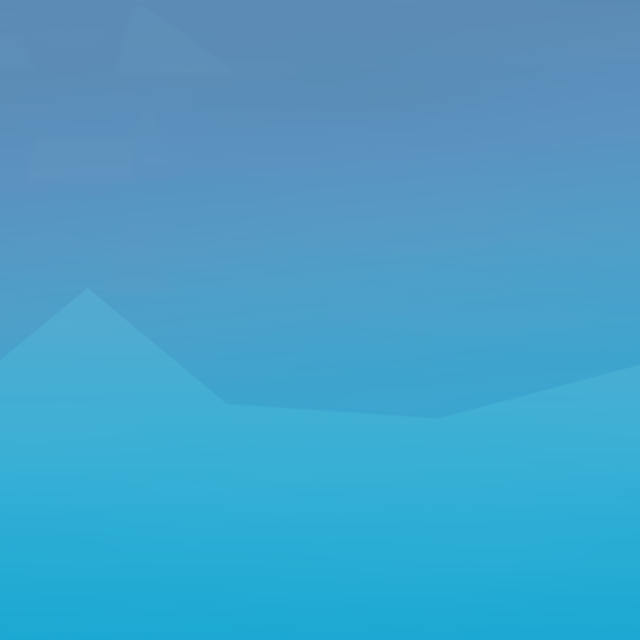
A three.js fragment shader for this background:

```glsl
varying vec2 vUv;

const vec3 SKY_TOP = vec3(0.360, 0.548, 0.710);
const vec3 SKY_HIGH = vec3(0.355, 0.572, 0.752);
const vec3 SKY_MID = vec3(0.320, 0.622, 0.784);
const vec3 SKY_LOW = vec3(0.235, 0.648, 0.812);
const vec3 LAND_PEAK = vec3(0.335, 0.665, 0.815);
const vec3 LAND_HIGH = vec3(0.250, 0.688, 0.834);
const vec3 LAND_MID = vec3(0.175, 0.680, 0.836);
const vec3 LAND_BASE = vec3(0.105, 0.660, 0.824);
const vec3 HAZE = vec3(0.390, 0.590, 0.740);
const vec3 SHADE = vec3(0.350, 0.545, 0.695);

const float SKY_TILT = 0.10;
const float RIDGE_SOFTNESS = 0.0022;
const float HAZE_SOFTNESS = 0.006;
const float HAZE_STRENGTH = 0.35;
const float SHADE_STRENGTH = 0.55;
const float STREAK_STRENGTH = 0.012;

float hash(vec2 p) {
  return fract(sin(dot(p, vec2(127.1, 311.7))) * 43758.5);
}

float noise(vec2 p) {
  vec2 cell = floor(p);
  vec2 f = fract(p);
  f = f * f * (3.0 - 2.0 * f);
  float low = mix(hash(cell), hash(cell + vec2(1.0, 0.0)), f.x);
  float high = mix(hash(cell + vec2(0.0, 1.0)), hash(cell + 1.0), f.x);
  return mix(low, high, f.y);
}

// Horizontal brush strokes, centred on zero
float streaks(vec2 p) {
  float sum = 0.0;
  float weight = 0.5;
  vec2 scale = vec2(3.0, 16.0);
  for (int i = 0; i < 4; i++) {
    sum += weight * (noise(p * scale + float(i) * 17.3) - 0.5);
    scale *= vec2(1.9, 2.1);
    weight *= 0.6;
  }
  return sum;
}

// Height of a straight segment from a to b
float slope(float x, vec2 a, vec2 b) {
  return mix(a.y, b.y, (x - a.x) / (b.x - a.x));
}

float ridgeHeight(float x) {
  vec2 leftEdge = vec2(0.0, 0.437);
  vec2 peak = vec2(0.137, 0.550);
  vec2 foot = vec2(0.354, 0.369);
  vec2 valley = vec2(0.684, 0.346);
  vec2 rightEdge = vec2(1.0, 0.430);
  if (x < peak.x) return slope(x, leftEdge, peak);
  if (x < foot.x) return slope(x, peak, foot);
  if (x < valley.x) return slope(x, foot, valley);
  return slope(x, valley, rightEdge);
}

// Soft trapezoid: span is bottom and top, sides are left and right
float taper(vec2 p, vec2 span, vec2 bottomSides, vec2 topSides) {
  float t = clamp((p.y - span.x) / (span.y - span.x), 0.0, 1.0);
  vec2 sides = mix(bottomSides, topSides, t);
  float inside = min(min(p.x - sides.x, sides.y - p.x),
                     min(p.y - span.x, span.y - p.y));
  return smoothstep(-HAZE_SOFTNESS, HAZE_SOFTNESS, inside);
}

vec3 skyColor(vec2 p, float stroke) {
  float h = p.y - SKY_TILT * (p.x - 0.5) + 0.06 * stroke;
  vec3 color = mix(SKY_LOW, SKY_MID, smoothstep(0.32, 0.63, h));
  color = mix(color, SKY_HIGH, smoothstep(0.54, 0.80, h));
  color = mix(color, SKY_TOP, smoothstep(0.74, 0.98, h));

  // Broad dull cloud band
  vec2 d = (p - vec2(0.56, 0.865)) / vec2(0.24, 0.07);
  float band = exp(-dot(d, d)) * (0.8 + 0.8 * stroke);
  color = mix(color, SHADE, SHADE_STRENGTH * band);

  // Faint distant peaks
  vec2 q = p + 0.012 * stroke;
  float haze = 0.8 * taper(q, vec2(0.885, 0.990), vec2(0.18, 0.37), vec2(0.21, 0.23));
  haze += taper(q, vec2(0.715, 0.785), vec2(0.04, 0.21), vec2(0.06, 0.20));
  haze += 0.5 * taper(q, vec2(0.745, 0.825), vec2(0.19, 0.265), vec2(0.22, 0.24));
  haze += 0.5 * taper(q, vec2(0.890, 0.945), vec2(-0.05, 0.055), vec2(-0.05, 0.035));
  haze += 0.3 * taper(q, vec2(0.545, 0.650), vec2(0.16, 0.27), vec2(0.20, 0.22));
  return mix(color, HAZE, HAZE_STRENGTH * min(haze, 1.0));
}

vec3 landColor(vec2 p, float stroke) {
  float h = p.y + 0.03 * stroke;
  vec3 color = mix(LAND_BASE, LAND_MID, smoothstep(-0.03, 0.21, h));
  color = mix(color, LAND_HIGH, smoothstep(0.15, 0.37, h));
  return mix(color, LAND_PEAK, smoothstep(0.31, 0.56, h));
}

void main() {
  float stroke = streaks(vUv);
  float below = ridgeHeight(vUv.x) - vUv.y;
  float land = smoothstep(-RIDGE_SOFTNESS, RIDGE_SOFTNESS, below);
  vec3 color = mix(skyColor(vUv, stroke), landColor(vUv, stroke), land);
  color += STREAK_STRENGTH * stroke * mix(1.0, 0.5, land);
  gl_FragColor = vec4(color, 1.0);
}
```
